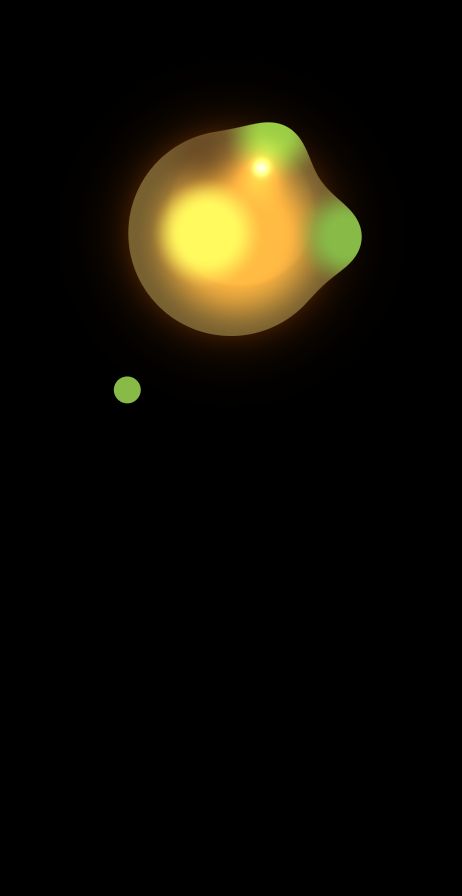
This background is drawn by a WebGL 2 fragment shader. Its source:

```glsl
#version 300 es
precision highp float;

uniform vec2 u_resolution;
out vec4 fragColor;

#define ORB_HEIGHT 0.7396
#define ORB_RADIUS 0.1146
#define BLEND 0.455
#define TOP_BUD vec3(0.43, 0.83, 0.17)
#define SIDE_BUD vec3(1.01, -0.035, 0.24)
#define DROPLET vec3(-1.01, -1.525, 0.131)
#define CORE_POS vec2(-0.23, 0.0)
#define SPARK_POS vec2(0.295, 0.636)
#define SHADE_POS vec2(-0.28, 0.80)
#define HALO_LENGTH 0.18

const vec3 RIM = vec3(0.47, 0.38, 0.19);
const vec3 AMBER = vec3(0.98, 0.70, 0.25);
const vec3 YELLOW = vec3(1.0, 0.98, 0.37);
const vec3 LEAF = vec3(0.53, 0.73, 0.28);
const vec3 LIME = vec3(0.60, 0.80, 0.27);
const vec3 BROWN = vec3(0.40, 0.27, 0.13);
const vec3 HALO = vec3(0.20, 0.09, 0.005);

// xy is the centre, z the radius
float circle(vec2 p, vec3 c) {
    return length(p - c.xy) - c.z;
}

float smoothUnion(float a, float b, float k) {
    float h = max(k - abs(a - b), 0.0) / k;
    return min(a, b) - 0.25 * h * h * k;
}

float spot(vec2 p, vec2 centre, float size) {
    vec2 q = (p - centre) / size;
    return exp(-dot(q, q));
}

// 1 within the inner radius, 0 beyond the outer one
float softDisc(vec2 p, vec2 centre, float inner, float outer) {
    return 1.0 - smoothstep(inner, outer, length(p - centre));
}

float coverage(float d, float pixel) {
    return clamp(0.5 - d / pixel, 0.0, 1.0);
}

vec3 orbColor(vec2 p) {
    // warm body with a faint inner lens
    vec3 color = mix(RIM, AMBER, softDisc(p, vec2(0.06, -0.03), 0.42, 1.0));
    color *= 1.0 + 0.05 * softDisc(p, vec2(0.1, 0.2), 0.68, 0.74);
    color = mix(color, BROWN, 0.75 * spot(p, SHADE_POS, 0.34));

    // green buds
    color = mix(color, LEAF, softDisc(p, vec2(1.12, -0.03), 0.16, 0.52));
    color = mix(color, LIME, softDisc(p, vec2(0.42, 0.98), 0.12, 0.52));

    // glowing core and highlight
    color = mix(color, YELLOW, softDisc(p, CORE_POS, 0.25, 0.56));
    color += vec3(0.40, 0.24, 0.06) * spot(p, SPARK_POS, 0.22);
    color += vec3(0.55, 0.50, 0.60) * spot(p, SPARK_POS, 0.07);
    return min(color, 1.0);
}

void main() {
    // orb-centred space, one unit per orb radius
    float unit = u_resolution.y * ORB_RADIUS;
    vec2 origin = vec2(0.5, ORB_HEIGHT) * u_resolution;
    vec2 p = (gl_FragCoord.xy - origin) / unit;
    float pixel = 1.0 / unit;

    // fused silhouette
    float orb = length(p) - 1.0;
    float shape = smoothUnion(orb, circle(p, TOP_BUD), BLEND);
    shape = smoothUnion(shape, circle(p, SIDE_BUD), BLEND);

    // halo, orb and detached droplet
    vec3 color = HALO * exp(-max(orb, 0.0) / HALO_LENGTH);
    color = mix(color, orbColor(p), coverage(shape, pixel));
    color = mix(color, LEAF, coverage(circle(p, DROPLET), pixel));
    fragColor = vec4(color, 1.0);
}
```
